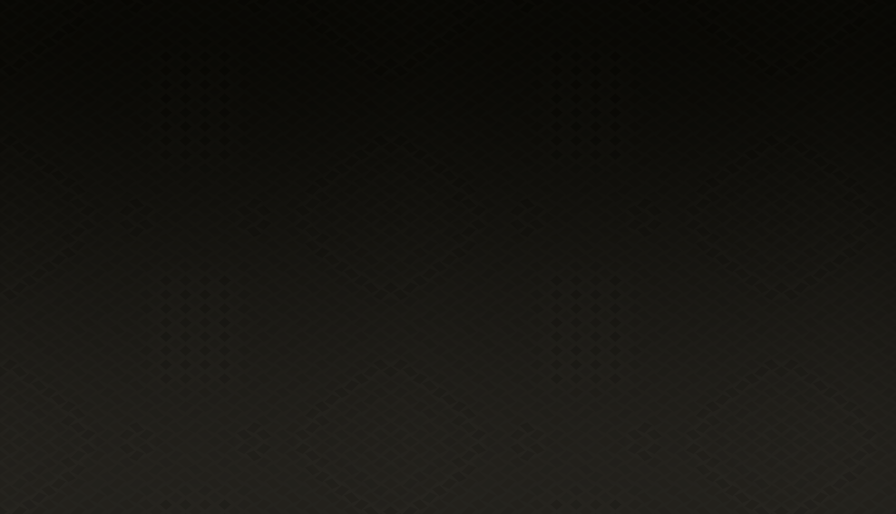
Write a Shadertoy shader that draws this pattern.

```glsl
// Dark woven cloth: stitched diamond medallions and dotted columns under a vertical fade.

const vec2 REPEAT = vec2(0.436, 0.25);      // one motif, in canvas widths
const vec2 STITCHES = vec2(20.0, 16.0);     // stitches per motif
const vec2 MEDALLION = vec2(0.098, 0.084);  // medallion half size
const vec2 ORIGIN = vec2(0.0, 0.0807);      // centre of the first medallion
const float CORNER = 1.35;                  // 1 is a sharp diamond, 2 an ellipse

float hash(vec2 p) {
    vec3 q = fract(vec3(p.xyx) * 0.1031);
    q += dot(q, q.yzx + 33.33);
    return fract((q.x + q.y) * q.z);
}

// Offset from the nearest centre of a repeating lattice
vec2 repeatCentred(vec2 p, vec2 period) {
    return p - period * round(p / period);
}

// Diamond norm with rounded corners; equals 1 on the outline
float diamondNorm(vec2 p, vec2 halfSize) {
    vec2 a = pow(abs(p) / halfSize, vec2(CORNER));
    return pow(a.x + a.y, 1.0 / CORNER);
}

float band(float value, float centre, float halfWidth) {
    return 1.0 - smoothstep(halfWidth * 0.6, halfWidth * 1.3, abs(value - centre));
}

// Soft mask of the column patches between medallions
float columnMask(vec2 p) {
    vec2 c = abs(repeatCentred(p - 0.5 * REPEAT, REPEAT));
    vec2 edge = smoothstep(vec2(0.066, 0.085), vec2(0.036, 0.045), c);
    return edge.x * edge.y;
}

// Darkness of medallion rings and the small rings beside them
float ringMask(vec2 p) {
    vec2 m = repeatCentred(p, REPEAT);
    float r = diamondNorm(m, MEDALLION);
    float dark = 0.55 * band(r, 1.0, 0.10);
    dark = max(dark, 0.2 * band(r, 0.62, 0.09));
    dark = max(dark, 0.3 * band(r, 0.24, 0.09));
    float side = length(vec2(abs(m.x) - 0.156, m.y));
    return max(dark, 0.45 * band(side, 0.013, 0.006));
}

// One lozenge stitch from a lattice shifted by a fraction of a cell
float stitchLayer(vec2 p, vec2 shift, float slant, float columnWeight, float pixel) {
    vec2 cell = REPEAT / STITCHES;
    vec2 id = round(p / cell - shift);
    vec2 centre = (id + shift) * cell;
    vec2 m = repeatCentred(centre, REPEAT);
    float column = columnMask(centre);
    vec2 f = (p - centre) / cell;
    f.y += slant * (1.0 - column) * f.x * sign(m.x * m.y);
    f.x *= 1.0 + 0.25 * column;
    float blur = max(0.9 * pixel / cell.y, 0.06);
    float shape = 1.0 - smoothstep(-blur, blur, abs(f.x) + abs(f.y) - 0.38);

    // Faint echoes of the medallion spread over the ground
    float ground = 0.42 + 0.08 * cos(16.0 * diamondNorm(m, MEDALLION));
    float wear = mix(0.92, 1.08, hash(id + shift * 37.0 + 91.0));
    return shape * wear * (ground + ringMask(centre) + columnWeight * column);
}

vec3 clothFade(float height) {
    vec3 topColor = vec3(0.036, 0.034, 0.019);
    vec3 bottomColor = vec3(0.138, 0.131, 0.112);
    return mix(bottomColor, topColor, smoothstep(0.0, 1.0, height));
}

void mainImage(out vec4 fragColor, in vec2 fragCoord) {
    float pixel = 1.0 / iResolution.x;
    vec2 q = fragCoord * pixel - ORIGIN;

    // Two staggered lattices with opposite slants; one carries the column dots
    float stitches = max(stitchLayer(q, vec2(0.0), 0.4, 0.0, pixel),
                         stitchLayer(q, vec2(0.5), -0.3, 0.6, pixel));

    // Lift the gaps so dense stitching keeps the average tone
    float lift = 0.24 + 0.16 * columnMask(q) + 0.45 * ringMask(q);
    vec3 cloth = clothFade(fragCoord.y / iResolution.y);
    vec3 depth = 0.011 + 0.075 * cloth;
    fragColor = vec4(cloth + depth * (lift - stitches), 1.0);
}
```
